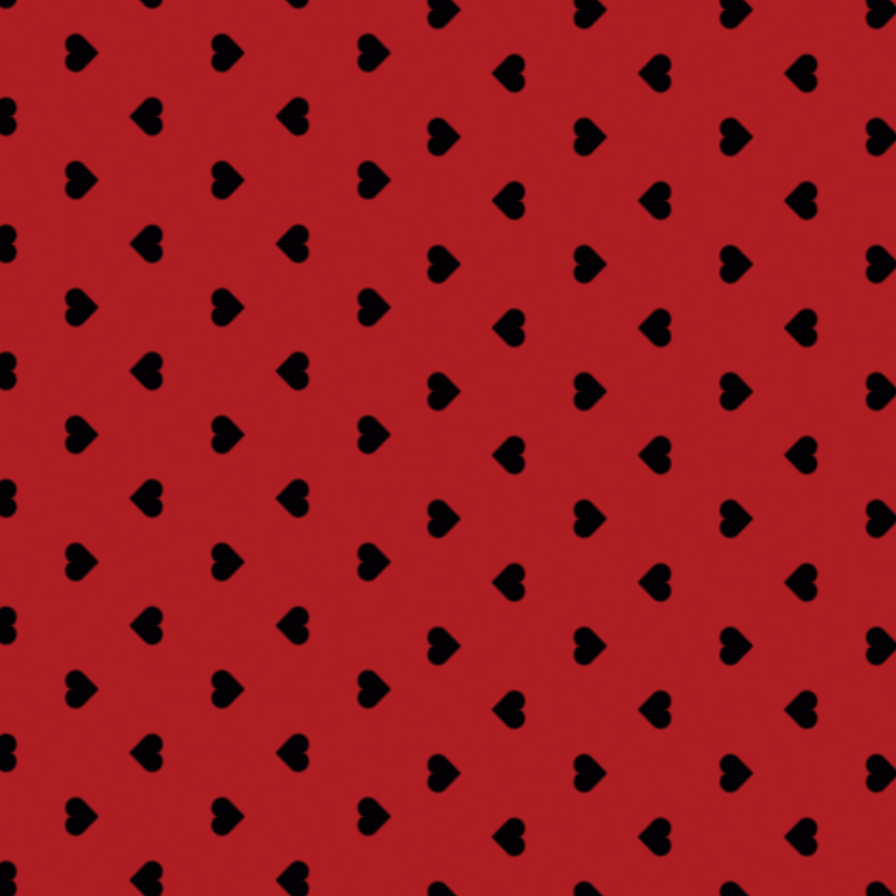
Write a Shadertoy shader that draws this pattern.

```glsl
// Small black hearts lying sideways on red cloth, pointing right and left in turn.
// Each repeat holds two hearts; the cloth is two panels whose repeats are out of step.
// A heart is a tapered capsule mirrored about its axis, with a soft printed edge.

#define COLUMNS     6.13                  // repeats across
#define ROWS        7.04                  // repeats down
#define FIRST_HEART vec2(0.0911, 0.0590)  // from the upper left corner
#define MATE_OFFSET vec2(0.443, 0.5)      // second heart, in repeats
#define SEAM_X      0.456                 // where the right panel begins
#define PANEL_SHIFT vec2(0.4043, -0.0482) // phase jump of the right panel
#define HEART_SIZE  0.02135               // half the span across the lobes
#define EDGE_SOFT   0.0027                // half width of the blurred edge
#define GRAIN       0.010                 // strength of the cloth mottling
#define RED         vec3(0.680, 0.112, 0.132)
#define BLACK       vec3(0.012, 0.004, 0.014)

// Pseudo-random unit gradient for a lattice point
vec2 gradientAt(vec2 cell) {
    float h = fract(sin(dot(cell, vec2(127.1, 311.7))) * 43758.5);
    return vec2(cos(6.2832 * h), sin(6.2832 * h));
}

float gradientNoise(vec2 p) {
    vec2 i = floor(p), f = fract(p);
    vec2 w = f * f * f * (f * (f * 6.0 - 15.0) + 10.0);
    float a = dot(gradientAt(i), f);
    float b = dot(gradientAt(i + vec2(1, 0)), f - vec2(1, 0));
    float c = dot(gradientAt(i + vec2(0, 1)), f - vec2(0, 1));
    float d = dot(gradientAt(i + vec2(1, 1)), f - vec2(1, 1));
    return mix(mix(a, b, w.x), mix(c, d, w.x), w.y);
}

// Distance to a capsule with radius ra at a and rb at b
float taperedCapsule(vec2 p, vec2 a, vec2 b, float ra, float rb) {
    float len = length(b - a);
    vec2 axis = (b - a) / len, v = p - a;
    vec2 q = vec2(abs(v.x * axis.y - v.y * axis.x), dot(v, axis));
    float k = (ra - rb) / len, c = sqrt(1.0 - k * k);
    float t = dot(q, vec2(-k, c));
    if (t < 0.0) return length(q) - ra;
    if (t > c * len) return length(q - vec2(0.0, len)) - rb;
    return dot(q, vec2(c, k)) - ra;
}

// Heart pointing along +x, spanning -1 to 1 in y
float heart(vec2 p) {
    p.y = abs(p.y);
    return taperedCapsule(p, vec2(-0.305, 0.451), vec2(0.732, 0.0), 0.549, 0.122);
}

void mainImage(out vec4 fragColor, in vec2 fragCoord) {
    vec2 uv = fragCoord / iResolution.xy;
    uv.y = 1.0 - uv.y;

    // Phase of the repeat in this panel
    vec2 repeats = vec2(COLUMNS, ROWS);
    vec2 q = (uv - FIRST_HEART - step(SEAM_X, uv.x) * PANEL_SHIFT) * repeats;

    // Two hearts per repeat, facing opposite ways
    float d = 1.0;
    for (int i = 0; i < 2; i++) {
        float n = float(i);
        vec2 local = (fract(q - n * MATE_OFFSET + 0.5) - 0.5) / repeats;
        local.x *= 1.0 - 2.0 * n;
        d = min(d, heart(local / HEART_SIZE) * HEART_SIZE);
    }

    // Mottled cloth under the print
    vec3 cloth = RED * (1.0 + GRAIN * gradientNoise(uv * 70.0));
    float soft = max(EDGE_SOFT, 0.7 / iResolution.y);
    vec3 color = mix(BLACK, cloth, smoothstep(-soft, soft, d));
    fragColor = vec4(color, 1.0);
}
```
